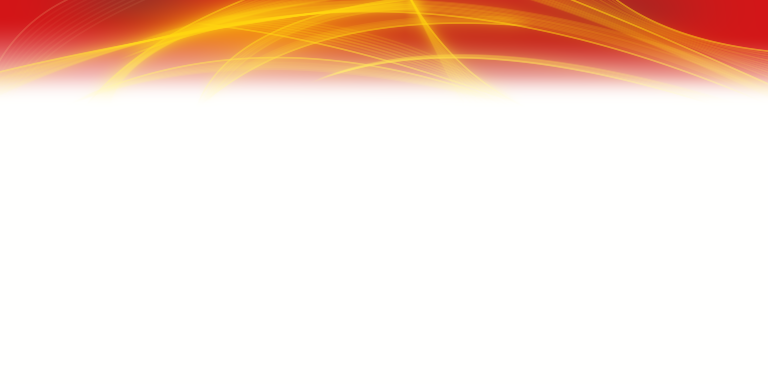
Reproduce this background procedurally as a Shadertoy shader.

```glsl
// Red and gold banner along the top edge that melts into a white page.
// Ribbons are fans of fine strands, each a quadratic curve solved for x;
// space is x = 0..2 from the left and y = depth 0..1 below the top edge.

const vec3 WHITE = vec3(1.0, 1.0, 0.995);
const vec3 RED = vec3(0.83, 0.08, 0.09);
const vec3 BRICK = vec3(0.78, 0.18, 0.12);
const vec3 MAROON = vec3(0.56, 0.16, 0.15);
const vec3 ORANGE = vec3(0.94, 0.50, 0.06);
const vec3 GOLD = vec3(1.0, 0.84, 0.06);
const vec3 CREAM = vec3(1.0, 0.95, 0.62);
const float BAND_DEPTH = 0.285;

float hash(float n) {
    n = fract(n * 0.1031);
    n *= n + 33.33;
    return fract(n * (n + n));
}

// Soft elliptical spot
float spot(vec2 p, vec2 center, vec2 radius) {
    vec2 q = (p - center) / radius;
    return exp(-dot(q, q));
}

// Distance to a curve through start, middle and end; y holds the end taper
vec2 strand(vec2 p, mat3x2 path) {
    vec2 control = 2.0 * path[1] - 0.5 * (path[0] + path[2]);
    vec2 bend = path[0] - 2.0 * control + path[2];
    vec2 speed = 2.0 * (control - path[0]);
    float offset = path[0].x - p.x;
    float root = sqrt(max(speed.x * speed.x - 4.0 * bend.x * offset, 0.0));
    float t = -2.0 * offset / max(speed.x + root, 1e-4);
    float taper = smoothstep(0.0, 0.08, t) * (1.0 - smoothstep(0.92, 1.0, t));
    t = clamp(t, 0.0, 1.0);
    float depth = (bend.y * t + speed.y) * t + path[0].y;
    vec2 tangent = 2.0 * bend * t + speed;
    return vec2(abs(p.y - depth) * abs(tangent.x) / max(length(tangent), 1e-4), taper);
}

// Fan of strands blended between two paths, brightest on the first one
float ribbon(vec2 p, mat3x2 first, mat3x2 last, int count, float glow) {
    float pixel = 1.0 / iResolution.y;
    float width = max(0.0018, 0.6 * pixel);
    float light = 0.0;
    for (int i = 0; i < count; i++) {
        float s = float(i) / float(max(count - 1, 1));
        vec2 hit = strand(p, first * (1.0 - s) + last * s);
        float core = 1.0 - smoothstep(0.3 * width, 0.3 * width + 1.2 * pixel, hit.x);
        float power = i == 0 ? 0.75 : 0.12 + 0.16 * hash(float(i) + 7.0 * first[1].x);
        float halo = glow * exp(-hit.x * 70.0) / float(count);
        light += hit.y * (core * power + halo);
    }
    return light;
}

vec3 background(vec2 p) {
    vec3 color = mix(RED, BRICK, spot(p, vec2(1.15, 0.08), vec2(0.5, 0.3)));
    color = mix(color, MAROON, 0.85 * spot(p, vec2(0.36, 0.0), vec2(0.17, 0.07)));
    color = mix(color, MAROON, 0.55 * spot(p, vec2(1.62, 0.02), vec2(0.19, 0.08)));
    color = mix(color, ORANGE, 0.9 * spot(p, vec2(0.66, 0.09), vec2(0.28, 0.09)));
    float start = mix(0.04, 0.09, smoothstep(0.1, 1.3, p.x));
    return mix(color, WHITE, smoothstep(start, BAND_DEPTH, p.y));
}

float goldRibbons(vec2 p) {
    float light = 0.0;
    // Broad arcs rising from the lower left
    light += ribbon(p, mat3x2(0.22, 0.28, 0.40, 0.12, 0.66, -0.01),
                       mat3x2(0.28, 0.29, 0.47, 0.10, 0.94, -0.01), 14, 1.0);
    light += ribbon(p, mat3x2(-0.09, 0.21, 0.42, 0.10, 1.12, -0.01),
                       mat3x2(-0.09, 0.29, 0.50, 0.08, 1.14, 0.03), 14, 0.7);
    light += ribbon(p, mat3x2(0.51, 0.285, 0.70, 0.09, 1.10, -0.01),
                       mat3x2(0.53, 0.285, 0.75, 0.09, 1.12, 0.02), 6, 0.4);
    // Long arches across the centre
    light += ribbon(p, mat3x2(0.30, 0.16, 1.10, 0.035, 2.02, 0.28),
                       mat3x2(0.30, 0.13, 1.14, 0.005, 2.08, 0.25), 12, 0.35);
    light += ribbon(p, mat3x2(0.51, 0.285, 0.88, 0.095, 1.40, 0.07),
                       mat3x2(0.50, 0.285, 0.85, 0.085, 1.40, 0.05), 5, 0.35);
    light += ribbon(p, mat3x2(0.20, 0.26, 0.72, 0.15, 1.30, 0.26),
                       mat3x2(0.16, 0.28, 0.70, 0.18, 1.35, 0.28), 8, 0.3);
    light += ribbon(p, mat3x2(0.85, 0.20, 1.30, 0.155, 1.88, 0.28),
                       mat3x2(0.80, 0.22, 1.28, 0.145, 1.95, 0.28), 6, 0.25);
    // Falling strands and the bright central blade
    light += ribbon(p, mat3x2(0.50, 0.06, 0.90, 0.13, 1.35, 0.27),
                       mat3x2(0.55, 0.04, 1.00, 0.10, 1.37, 0.28), 8, 0.3);
    light += ribbon(p, mat3x2(1.05, -0.04, 1.19, 0.155, 1.38, 0.285),
                       mat3x2(1.05, -0.04, 1.16, 0.18, 1.21, 0.27), 9, 0.9);
    // Fans sweeping down to the right edge
    light += ribbon(p, mat3x2(1.44, -0.02, 1.72, 0.095, 2.08, 0.255),
                       mat3x2(1.32, -0.02, 1.66, 0.10, 2.08, 0.29), 12, 0.3);
    light += ribbon(p, mat3x2(1.58, -0.02, 1.79, 0.09, 2.08, 0.14),
                       mat3x2(1.44, -0.02, 1.74, 0.10, 2.08, 0.23), 12, 0.15);
    return light;
}

void mainImage(out vec4 fragColor, in vec2 fragCoord) {
    vec2 uv = fragCoord / iResolution.xy;
    vec2 p = vec2(2.0 * uv.x, 1.0 - uv.y);
    vec3 color = WHITE;
    if (p.y < BAND_DEPTH) {
        color = background(p);
        float pale = ribbon(p, mat3x2(-0.04, 0.24, 0.06, 0.08, 0.22, -0.02),
                               mat3x2(0.02, 0.27, 0.16, 0.12, 0.42, -0.02), 9, 0.1);
        color = mix(color, CREAM, 0.3 * (1.0 - exp(-pale)));
        vec3 strandColor = mix(GOLD, CREAM, smoothstep(0.08, 0.25, p.y));
        color = mix(color, strandColor, 1.0 - exp(-goldRibbons(p)));
        color = mix(color, WHITE, smoothstep(0.19, BAND_DEPTH, p.y));
    }
    fragColor = vec4(color, 1.0);
}
```
